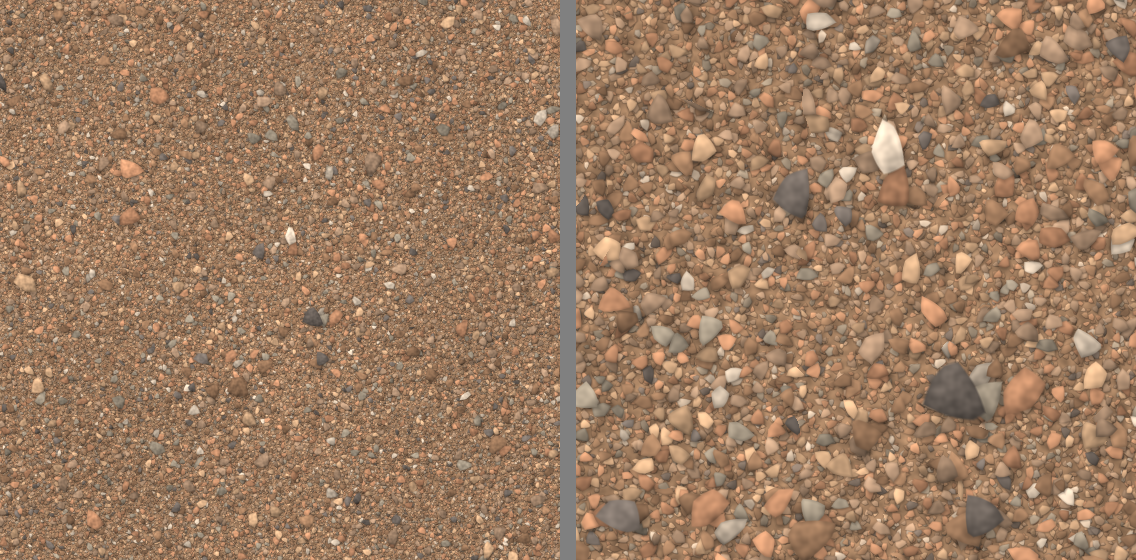
Left, the full canvas; right, a detail of the centre.
Give the GLSL for this texture, as a WebGL 2 fragment shader.

```glsl
#version 300 es
precision highp float;
precision highp int;
// Coarse sandy gravel: angular grains of many sizes, piled from fine to large.

#define FINEST_FREQ 235.0    // grid cells across the canvas for the finest grains
#define SIZE_STEP 0.63       // frequency ratio between successive layers
#define LAYERS 6
#define RARITY 0.155         // how fast large grains become scarce
#define PATCHINESS 0.9       // variation of grain density over the ground
#define TONE_JITTER 0.34     // brightness spread between grains
#define SHADOW 0.30
#define RELIEF 0.13
#define MOTTLE 0.22
#define EXPOSURE 1.05

uniform vec2 u_resolution;
out vec4 fragColor;

const vec3 SAND = vec3(0.61, 0.475, 0.36);
const vec2 LIGHT = vec2(-0.45, 0.89);

// Integer hash giving three values in 0..1
vec3 hash3(ivec3 cell) {
    uvec3 v = uvec3(cell) * 1664525u + 1013904223u;
    v.x += v.y * v.z; v.y += v.z * v.x; v.z += v.x * v.y;
    v ^= v >> 16u;
    v.x += v.y * v.z; v.y += v.z * v.x; v.z += v.x * v.y;
    return vec3(v >> 8u) / 16777216.0;
}

float cornerSlope(ivec2 corner, vec2 offset) {
    float angle = 6.2832 * hash3(ivec3(corner, 91)).x;
    return dot(vec2(cos(angle), sin(angle)), offset);
}

float gradientNoise(vec2 p) {
    ivec2 i = ivec2(floor(p));
    vec2 f = fract(p);
    vec2 w = f * f * f * (f * (f * 6.0 - 15.0) + 10.0);
    float low = mix(cornerSlope(i, f), cornerSlope(i + ivec2(1, 0), f - vec2(1, 0)), w.x);
    float high = mix(cornerSlope(i + ivec2(0, 1), f - vec2(0, 1)),
                     cornerSlope(i + ivec2(1, 1), f - vec2(1, 1)), w.x);
    return mix(low, high, w.y);
}

// Mineral colours chosen by weighted share
vec3 mineral(float pick) {
    if (pick < 0.25) return vec3(0.65, 0.53, 0.43);  // tan
    if (pick < 0.45) return vec3(0.59, 0.45, 0.34);  // brown
    if (pick < 0.67) return vec3(0.72, 0.52, 0.39);  // orange
    if (pick < 0.82) return vec3(0.77, 0.62, 0.48);  // cream
    if (pick < 0.90) return vec3(0.59, 0.54, 0.47);  // grey
    if (pick < 0.95) return vec3(0.78, 0.71, 0.63);  // pale quartz
    return vec3(0.44, 0.40, 0.37);                   // slate
}

// Distance to a softened irregular pentagon
float grainDistance(vec2 q, float radius, float seed) {
    float flats = -1.0;
    for (int k = 0; k < 5; k++) {
        float turn = float(k) * 1.2566 + 0.45 * sin(seed * 50.0 + float(k) * 2.4);
        float reach = 1.0 + 0.2 * sin(seed * 90.0 + float(k) * 3.7);
        flats = max(flats, dot(q, vec2(cos(turn), sin(turn))) * reach);
    }
    return mix(flats, length(q), 0.3) - radius;
}

// Lay one layer of grains over the ground colour
vec3 layGrains(vec3 ground, vec2 uv, int layer, float freq, float density, float mottle) {
    vec2 p = uv * freq;
    ivec2 home = ivec2(floor(p));
    float soft = max(0.8 * freq / u_resolution.y, 0.025);
    float fineness = 1.0 - smoothstep(0.0, 2.5, float(layer));
    for (int y = -1; y <= 1; y++)
    for (int x = -1; x <= 1; x++) {
        ivec2 cell = home + ivec2(x, y);
        vec3 place = hash3(ivec3(cell, layer * 3 + 1));
        vec2 q = p - vec2(cell) - place.xy;
        if (place.z > density || dot(q, q) > 0.9) continue;

        vec3 form = hash3(ivec3(cell, layer * 3 + 2));
        vec3 look = hash3(ivec3(cell, layer * 3 + 3));
        float angle = form.x * 6.2832, c = cos(angle), s = sin(angle);
        float stretch = mix(0.82, 1.0, form.y);
        vec2 local = mat2(c, -s, s, c) * q * vec2(stretch, 1.0 / stretch);
        float radius = mix(0.23, 0.42, form.z);
        float d = grainDistance(local, radius, look.z);

        // Contact shadow, stronger on the side away from the light
        float facing = dot(q, LIGHT) / (length(q) + 0.01);
        ground *= 1.0 - SHADOW * (0.55 - 0.45 * facing) * (1.0 - smoothstep(-0.05, 0.2, d));

        vec3 tint = mix(mineral(look.x), SAND * 1.06, 0.35 * fineness);
        float tone = 1.0 + TONE_JITTER * (look.y - 0.5);
        tone += RELIEF * dot(q, LIGHT) / radius + MOTTLE * mottle;
        tone -= 0.14 * smoothstep(-0.13, 0.02, d);
        ground = mix(ground, tint * tone, 1.0 - smoothstep(-soft, soft, d));
    }
    return ground;
}

void main() {
    vec2 uv = gl_FragCoord.xy / u_resolution.y;
    float patches = gradientNoise(uv * 5.0 + 3.7) + 0.6 * gradientNoise(uv * 13.0 + 8.1);
    float mottle = gradientNoise(uv * 95.0) + 0.7 * gradientNoise(uv * 210.0 + 5.3);

    // Fine sand bed, then grains of growing size
    vec3 colour = SAND * (0.97 + 0.3 * mottle);
    float freq = FINEST_FREQ;
    for (int i = 0; i < LAYERS; i++) {
        float level = float(i);
        float density = exp(-RARITY * level * level);
        if (i > 1) density *= 1.0 + PATCHINESS * patches;
        colour = layGrains(colour, uv, i, freq, density, mottle);
        freq *= SIZE_STEP;
    }

    // Broad drift in tone
    colour *= EXPOSURE * (1.0 + 0.06 * gradientNoise(uv * 3.0 + 21.0));
    fragColor = vec4(clamp(colour, 0.0, 1.0), 1.0);
}
```
